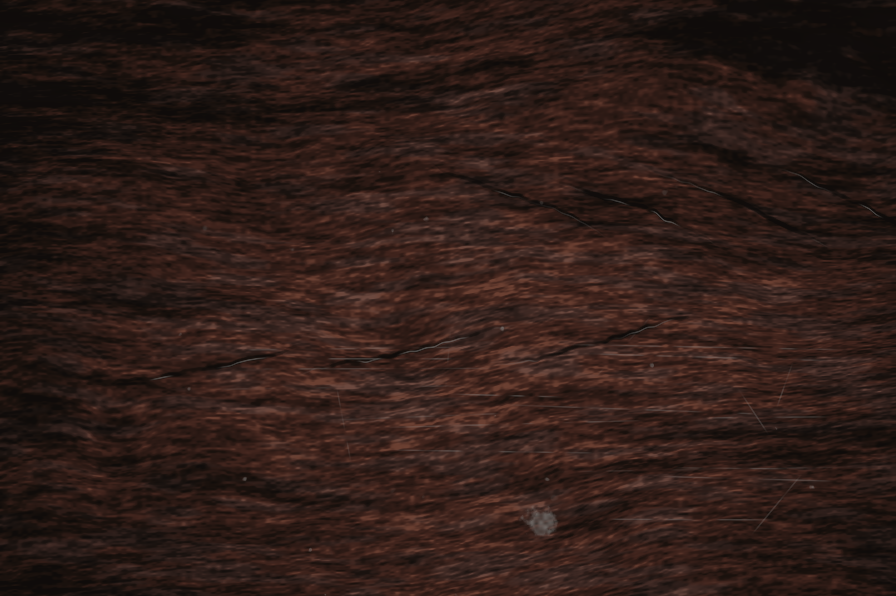
Reproduce this texture procedurally as a WebGL 1 fragment shader.

```glsl
precision highp float;
uniform vec2 u_resolution;

const vec3 SOOT = vec3(0.060, 0.045, 0.038);
const vec3 UMBER = vec3(0.100, 0.066, 0.050);
const vec3 WALNUT = vec3(0.172, 0.100, 0.080);
const vec3 RUSSET = vec3(0.252, 0.140, 0.112);
const vec3 COPPER = vec3(0.420, 0.250, 0.195);
const vec3 DUST = vec3(0.52, 0.51, 0.50);

const float BASE_TONE = 0.76;
const float VIGNETTE = 0.70;
const vec2 LIGHT_CENTER = vec2(0.80, 0.43);
const float FINE_GRAIN = 0.48;
const float FIBRE_GRAIN = 0.32;
const float BROAD_GRAIN = 0.42;
const float PORE_GRAIN = 0.34;
const float STREAK_DEPTH = 0.28;
const float CRACK_WIDTH = 0.0032;
const float SCRATCH_WIDTH = 0.0012;
const vec2 KNOT = vec2(0.196, 0.255);
const vec2 BLOT = vec2(0.906, 0.124);

float hash(vec2 p) {
  vec3 q = fract(vec3(p.xyx) * 0.1031);
  q += dot(q, q.yzx + 33.33);
  return fract((q.x + q.y) * q.z);
}

float noise(vec2 p) {
  vec2 i = floor(p), f = fract(p);
  f = f * f * (3.0 - 2.0 * f);
  return mix(mix(hash(i), hash(i + vec2(1.0, 0.0)), f.x),
             mix(hash(i + vec2(0.0, 1.0)), hash(i + vec2(1.0, 1.0)), f.x), f.y);
}

float fbm(vec2 p) {
  float sum = 0.0, amp = 0.53;
  for (int i = 0; i < 4; i++) {
    sum += amp * noise(p);
    p = p * 2.03 + 17.3;
    amp *= 0.5;
  }
  return sum;
}

// Bends the plane so that straight fibres follow the growth of the wood
vec2 bendGrain(vec2 p) {
  float bend = 0.08 * noise(p * vec2(1.6, 2.0) + 4.0);
  bend += 0.022 * noise(p * vec2(4.5, 7.0) + 21.0);
  bend += 0.007 * noise(p * vec2(17.0, 28.0));
  bend += 0.10 * smoothstep(0.8, 1.5, p.x) * smoothstep(0.25, 0.65, p.y) * smoothstep(1.15, 0.7, p.y);
  vec2 k = (p - KNOT) / vec2(0.07, 0.08);
  bend += 0.018 * exp(-dot(k, k));
  return vec2(p.x, p.y + bend);
}

vec3 woodColor(float t) {
  vec3 c = mix(SOOT, UMBER, smoothstep(-0.05, 0.25, t));
  c = mix(c, WALNUT, smoothstep(0.22, 0.5, t));
  c = mix(c, RUSSET, smoothstep(0.48, 0.76, t));
  return mix(c, COPPER, smoothstep(0.72, 1.08, t));
}

// Coverage of a line with soft edges that never gets thinner than a pixel
float stroke(float dist, float width, float px) {
  float w = max(width, 0.6 * px);
  return (1.0 - smoothstep(0.3 * w, w + 0.6 * px, abs(dist))) * min(1.0, width / w + 0.2);
}

void main() {
  float px = 1.0 / u_resolution.y;
  vec2 p = gl_FragCoord.xy * px;
  vec2 g = bendGrain(p);
  vec2 slant = vec2(g.x, g.y - 0.10 * p.x);

  // Light falloff and grain layers
  vec2 off = (p - LIGHT_CENTER) * vec2(0.95, 1.2);
  float tone = BASE_TONE - VIGNETTE * dot(off, off);
  tone += FINE_GRAIN * (noise(slant * vec2(42.0, 240.0)) - 0.5);
  tone += FIBRE_GRAIN * (noise(g * vec2(13.0, 115.0) + 7.0) - 0.5);
  tone += BROAD_GRAIN * (fbm(g * vec2(2.5, 13.0) + 31.0) - 0.5);
  tone += PORE_GRAIN * (noise(slant * vec2(120.0, 300.0) + 3.0) - 0.5);
  float streak = smoothstep(0.52, 0.72, fbm(g * vec2(3.0, 30.0) + 50.0));
  tone -= STREAK_DEPTH * streak * (0.75 + 0.5 * smoothstep(0.5, 1.0, p.y));

  // Knot: dark heart with a ragged lighter rim
  float ring = length((p - KNOT) / vec2(0.048, 0.075)) + 0.9 * (fbm(p * 28.0) - 0.5);
  tone += 0.14 * exp(-18.0 * (ring - 1.05) * (ring - 1.05)) - 0.10 * (1.0 - smoothstep(0.4, 1.0, ring));

  // Cracks: four fall to the right above, three rise below
  float glint = 0.0;
  for (int i = 0; i < 7; i++) {
    float n = float(i);
    bool upper = n < 3.5;
    float k = upper ? n : n - 4.0;
    vec2 c = upper ? vec2(0.87 + 0.19 * k, 0.66) : vec2(0.35 + 0.33 * k, 0.38 + 0.025 * k);
    c.y += 0.03 * (hash(vec2(n, 3.0)) - 0.5);
    float along = (p.x - c.x) / (upper ? 0.16 : 0.21);
    float wave = 0.006 * sin(3.0 * along + n) + 0.008 * (noise(vec2(p.x * 24.0, n)) - 0.5);
    wave += 0.004 * (noise(vec2(p.x * 70.0, n + 5.0)) - 0.5);
    float dist = p.y - c.y - (upper ? -0.42 : 0.22) * (p.x - c.x) - wave;
    float taper = smoothstep(1.0, 0.3, abs(along));
    float gape = 0.35 + 0.65 * noise(vec2(p.x * 35.0, n + 17.0));
    tone -= 0.6 * taper * gape * stroke(dist, CRACK_WIDTH * (0.5 + taper), px);
    tone -= 0.20 * taper * exp(-abs(dist) * 75.0) * noise(g * vec2(14.0, 90.0) + n);
    float broken = smoothstep(0.35, 0.75, noise(vec2(p.x * 26.0, n + 9.0)));
    glint += 0.5 * broken * taper * stroke(dist + 0.002, SCRATCH_WIDTH, px);
  }

  // Scratches: mostly level, every fourth one steep
  for (int i = 0; i < 22; i++) {
    float n = float(i);
    vec2 c = vec2(0.5 + 0.85 * hash(vec2(n, 1.0)), 0.06 + 0.36 * hash(vec2(n, 2.0)));
    float turn = hash(vec2(n, 5.0)) - 0.5;
    bool steep = mod(n, 4.0) < 0.5;
    float angle = steep ? 1.57 + 1.5 * turn : 0.08 * turn;
    float reach = steep ? 0.07 : 0.08 + 0.2 * hash(vec2(n, 6.0));
    vec2 d = p - c;
    vec2 q = vec2(dot(d, vec2(cos(angle), sin(angle))), dot(d, vec2(-sin(angle), cos(angle))));
    float worn = smoothstep(0.2, 0.8, noise(vec2(q.x * 45.0, n + 30.0)));
    float fade = smoothstep(reach, reach * 0.6, abs(q.x));
    glint += (0.12 + 0.3 * hash(vec2(n, 7.0))) * worn * fade * stroke(q.y, SCRATCH_WIDTH, px);
  }

  // Dust flecks, denser toward the bottom, and a pale blot
  for (int i = 0; i < 26; i++) {
    float n = float(i);
    float h = hash(vec2(n, 12.0));
    vec2 c = vec2(0.3 + 1.1 * hash(vec2(n, 11.0)), 0.85 * h * h);
    float r = 0.0015 + 0.004 * hash(vec2(n, 13.0));
    float rough = length(p - c) + 0.004 * (noise(p * 190.0) - 0.5);
    glint += 0.6 * hash(vec2(n, 14.0)) * (1.0 - smoothstep(0.4 * r, r + px, rough));
  }
  float edge = length(p - BLOT) / 0.026 + 1.5 * (fbm(p * 55.0) - 0.5);
  glint += 0.6 * (1.0 - smoothstep(0.6, 1.1, edge)) * (0.5 + 0.7 * noise(p * 130.0));

  // Greyish worn film over part of the lit wood
  vec3 color = woodColor(clamp(tone, -0.05, 1.15));
  float film = smoothstep(0.45, 0.68, fbm(g * vec2(10.0, 55.0) + 80.0));
  color = mix(color, vec3(dot(color, vec3(0.45, 0.4, 0.15))) * vec3(1.35, 1.08, 1.03), 0.4 * film);
  gl_FragColor = vec4(mix(color, DUST, clamp(glint, 0.0, 0.8)), 1.0);
}
```
